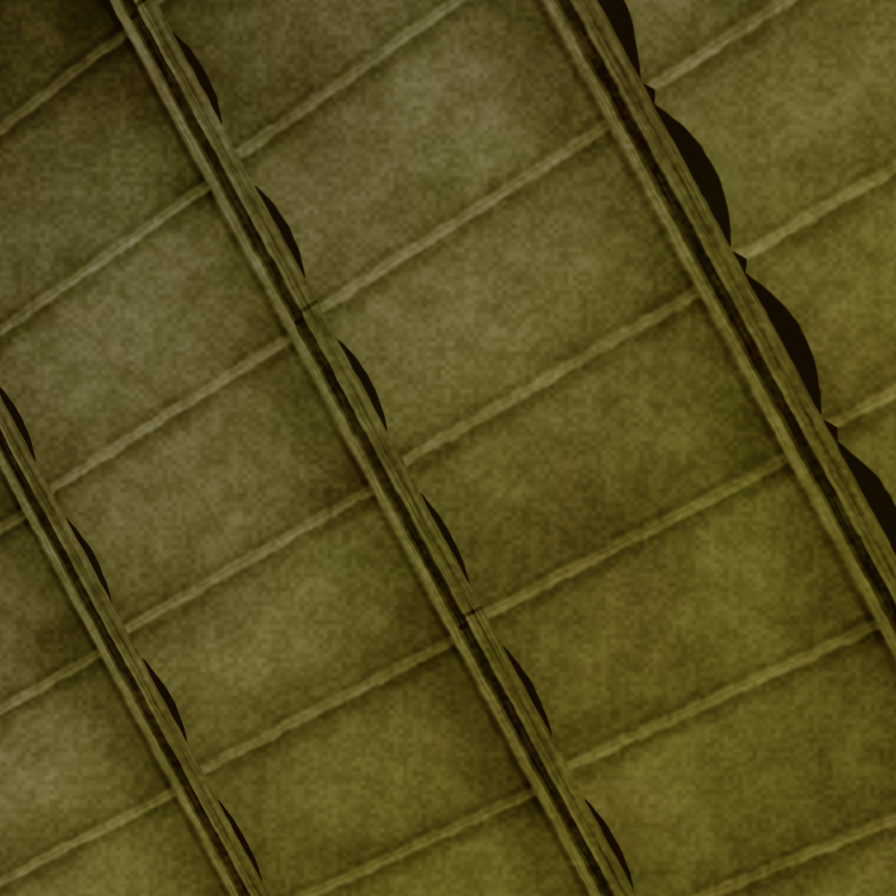
Reproduce this texture procedurally as a Shadertoy shader.

```glsl
// Olive roof panels crossed by slanted rails and thinner battens in mild perspective.
// Two projective coordinates index the rails and battens; profiles across each
// give ridges, grooves and shadows, and layered noise adds grain and wear.

#define RAIL_LEAN 0.538      // sideways drift of a rail per unit of height
#define RAIL_START 0.147     // where the central rail meets the top edge
#define RAIL_GAP 0.4435      // spacing of rails
#define RAIL_HALF 0.026      // half width of a rail
#define BATTEN_SLOPE 0.849   // steepness of battens at the top left
#define BATTEN_FAN 0.307     // how much the battens spread to the right
#define BATTEN_START 0.793   // left height of the batten with index zero
#define BATTEN_GAP 0.199     // spacing of battens
#define PANEL_TONE 0.372     // brightness of a clean panel
#define GRAIN 0.085          // strength of the fine speckle

const float PI = 3.14159;

float hash(vec2 p) {
    return fract(sin(dot(p, vec2(127.1, 311.7))) * 43758.5453);
}

float noise(vec2 p) {
    vec2 i = floor(p), f = fract(p);
    f = f * f * (3.0 - 2.0 * f);
    return mix(mix(hash(i), hash(i + vec2(1, 0)), f.x),
               mix(hash(i + vec2(0, 1)), hash(i + vec2(1, 1)), f.x), f.y);
}

float fbm(vec2 p) {
    float sum = 0.0, weight = 0.5;
    for (int i = 0; i < 4; i++) {
        sum += weight * noise(p);
        p = p * 2.03 + 17.3;
        weight *= 0.5;
    }
    return sum / 0.9375;
}

// Soft-edged strip between lo and hi
float band(float x, float lo, float hi, float soft) {
    return smoothstep(lo - soft, lo + soft, x) - smoothstep(hi - soft, hi + soft, x);
}

// Olive ramp: blue fades fastest in the dark tones
vec3 olive(float tone) {
    tone = clamp(tone, 0.07, 0.56);
    return vec3(tone, tone - 0.032, 1.55 * pow(tone, 2.4));
}

void mainImage(out vec4 fragColor, in vec2 fragCoord) {
    vec2 p = fragCoord / iResolution.xy;
    p.y = 1.0 - p.y;
    float soft = max(0.0016, 0.8 / iResolution.y);
    float speckle = noise(p * 190.0) - 0.5;
    float mottle = fbm(p * 38.0) - 0.5;
    float cloud = fbm(p * 7.0 + 4.0) - 0.5;
    float wobble = 0.003 * (noise(p * 75.0) - 0.5);

    // Rail coordinate: whole numbers lie on the rail centres
    float q = p.x - RAIL_LEAN * p.y - RAIL_START;
    float k = q / (RAIL_GAP + 0.0917 * q);
    float rail = round(k);
    float across = (k - rail) * RAIL_GAP + 0.6 * wobble;
    float bay = fract(k);

    // Batten coordinate: grows downward, with a small jog at each rail
    float row = (p.y + BATTEN_SLOPE * p.x) / (1.0 + BATTEN_FAN * p.x);
    row -= BATTEN_START + 0.009 * (bay - 0.5);
    float m = row / (BATTEN_GAP - 0.026 * row);
    float batten = round(m);
    float below = (m - batten) * BATTEN_GAP * 0.87 + wobble;
    float tile = fract(m);

    // Panels: lit in the middle, dim beside the next rail and toward the bottom
    float tone = PANEL_TONE + 0.13 * cloud + 0.11 * mottle;
    tone += 0.025 * (hash(vec2(floor(k), floor(m))) - 0.5);
    tone += 0.03 * sin(PI * bay) * sin(PI * tile);
    tone -= 0.10 * smoothstep(0.68, 0.96, bay);
    tone -= 0.035 * smoothstep(0.5, 0.95, tile);
    tone -= 0.03 * smoothstep(0.25, 0.0, bay);

    // Battens: worn light ridge, thin line above, soft shadow beneath
    float worn = 0.7 + 0.6 * noise(p * 32.0);
    tone -= 0.085 * smoothstep(0.026, 0.006, below) * smoothstep(0.002, 0.007, below);
    tone -= 0.04 * band(below, -0.013, -0.006, 0.003);
    tone += 0.075 * worn * band(below, -0.006, 0.005, 0.0025);
    tone -= 0.13 * smoothstep(0.55, 0.0, length(p * vec2(1.0, 1.7)));

    // Scalloped black gaps beside the rails, broad on the right-hand rail
    float arch = sin(PI * tile);
    bool broad = rail > 0.5;
    float size = broad ? 0.024 : 0.009 + 0.004 * hash(vec2(rail, floor(m)));
    float gap = size * (broad ? (arch - 0.2) / 0.8 : (arch - 0.55) / 0.45);
    if (broad) gap = max(gap, 0.009 - 0.7 * abs(below - 0.004));
    float outside = across - RAIL_HALF;
    float gapMask = smoothstep(soft, -soft, outside - gap) * step(-0.004, outside);
    tone = mix(tone, 0.08, gapMask * smoothstep(0.0, 0.002, gap));

    // Rail profile: bright left ridge, deep groove, brown right strip
    float along = p.y + 0.5 * p.x;
    float streak = noise(vec2(across * 420.0, along * 24.0 + rail * 9.0)) - 0.5;
    float railTone = 0.31 + 0.09 * streak + 0.10 * mottle;
    railTone += 0.09 * band(across, -0.024, -0.013, 0.002);
    railTone -= 0.09 * band(across, -0.014, -0.010, soft);
    railTone -= 0.19 * band(across, -0.010, 0.001, soft);
    railTone += 0.06 * band(across, 0.002, 0.006, soft);
    railTone -= 0.07 * band(across, 0.012, 0.015, soft);
    railTone += 0.03 * band(across, 0.017, 0.023, soft);

    // Dark joints on every second rail, two battens apart
    float joint = band(abs(mod(m + 0.05, 2.0) - 1.0), -0.1, 0.012, 0.008);
    joint *= step(abs(mod(rail, 2.0)), 0.5) * step(-0.012, across);
    railTone -= 0.15 * joint;

    float railMask = band(across, -RAIL_HALF, RAIL_HALF, soft);
    tone -= 0.08 * band(across, -0.034, -RAIL_HALF, 0.004);
    tone = mix(tone, railTone, railMask) + GRAIN * speckle * smoothstep(0.06, 0.25, tone);

    // Tint: cooler at the left, warmer at the lower right, blotches of green
    vec3 color = olive(tone);
    color.g += 0.03 * (fbm(p * 11.0 + 31.0) - 0.5);
    color.b *= 1.25 - 0.5 * smoothstep(0.2, 1.6, p.x + p.y);
    fragColor = vec4(clamp(color, 0.0, 1.0), 1.0);
}
```
